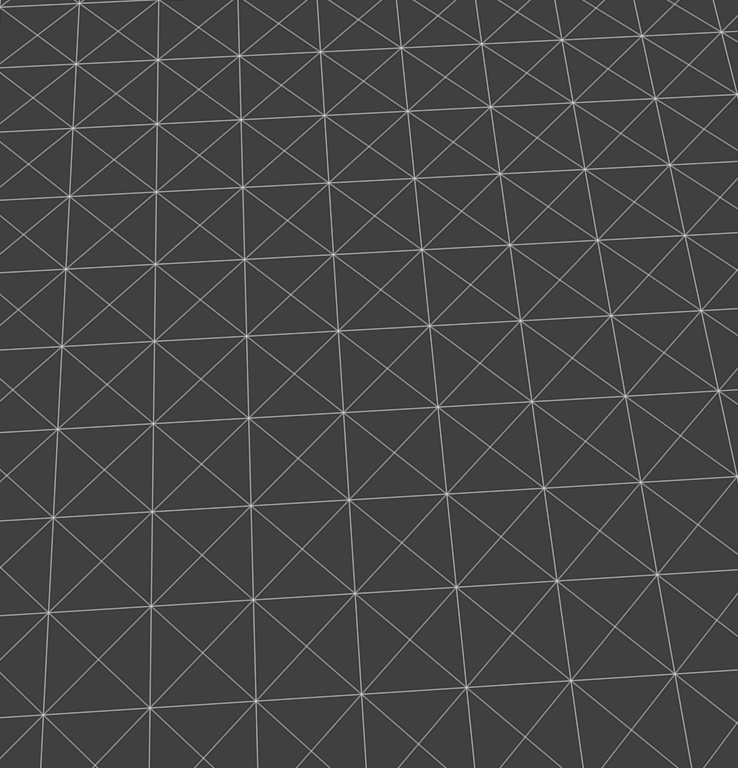
Reproduce this pattern procedurally as a Shadertoy shader.

```glsl
// A pale wireframe floor in perspective on dark grey: square cells, each crossed
// by both diagonals. A homography maps the canvas to grid coordinates, where all
// four line families are the integer levels of u, v, u + v and u - v.

// Distance from the nearest integer level of a field, in 1/512 of canvas height.
float levelDistance(float field) {
    float slope = length(vec2(dFdx(field), dFdy(field))) * iResolution.y;
    return abs(fract(field + 0.5) - 0.5) / slope * 512.0;
}

// x: opacity of the soft line core, y: strength of the dark fringe beside it.
vec2 lineProfile(float dist, float opacity) {
    float core = 1.0 - smoothstep(0.1, 0.85, dist);
    float fringe = smoothstep(0.75, 0.95, dist) * (1.0 - smoothstep(1.25, 1.65, dist));
    return vec2(core * opacity, fringe);
}

// Canvas position (in heights) to floor coordinates, one unit per cell.
vec2 floorCoords(vec2 p) {
    mat3 floorToCanvas = mat3(
         0.10661,   0.00703,  0.001922,
        -0.006979, -0.10774, -0.029068,
         0.20573,   0.921875, 1.0);
    vec3 q = inverse(floorToCanvas) * vec3(p, 1.0);
    return q.xy / q.z;
}

void mainImage(out vec4 fragColor, in vec2 fragCoord) {
    vec2 cell = floorCoords(fragCoord / iResolution.y);

    // Cell borders first, then the slightly fainter diagonals
    vec4 fields = vec4(cell, cell.x + cell.y, cell.x - cell.y);
    float clear = 1.0;
    float fringe = 0.0;
    for (int i = 0; i < 4; i++) {
        vec2 line = lineProfile(levelDistance(fields[i]), i < 2 ? 0.61 : 0.5);
        clear *= 1.0 - line.x;
        fringe = max(fringe, line.y);
    }

    // Lines over the grey ground, with the fringe only where no line covers it
    float grey = mix(0.85, 0.25 - 0.04 * fringe, clear);
    fragColor = vec4(vec3(grey), 1.0);
}
```
